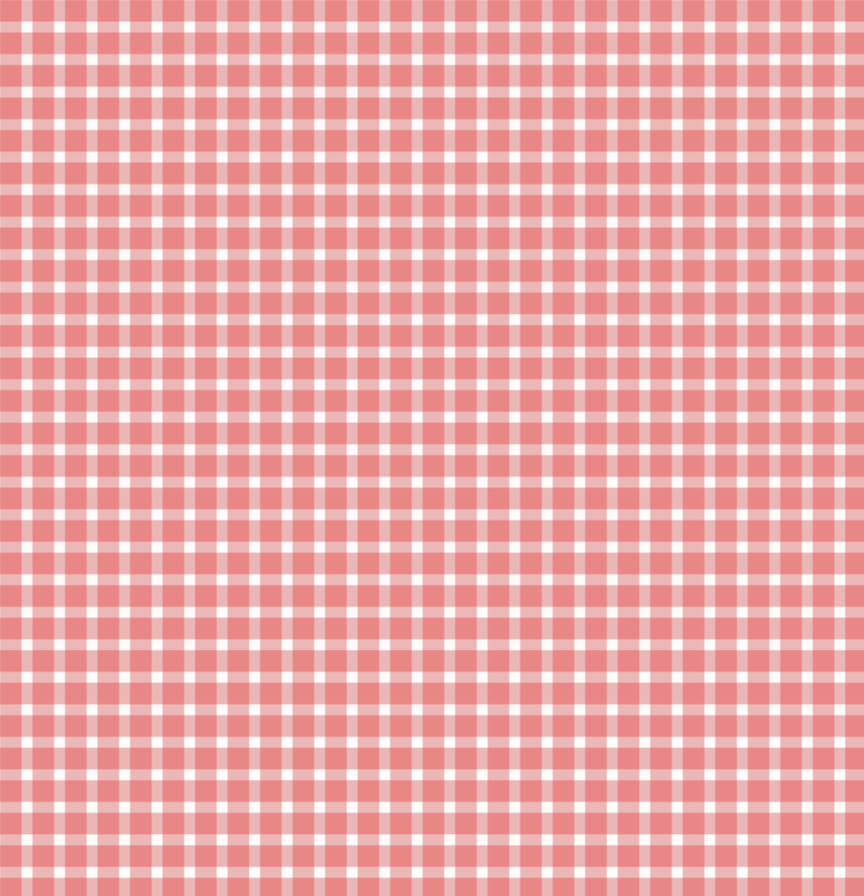
Reproduce this pattern procedurally as a WebGL 2 fragment shader.

```glsl
#version 300 es
precision highp float;

uniform vec2 u_resolution;
out vec4 fragColor;

// Layout, in repeats of the check
const float REPEATS_DOWN = 27.56;       // repeats over the canvas height
const float FIRST_STRIPE = 0.832;       // first stripe centre, from top left
const float STRIPE_WIDTH = 0.335;       // share of a repeat
const float EDGE_SOFTNESS = 0.035;      // half width of the edge blend

// Colours
const vec3 GROUND = vec3(0.914, 0.530, 0.530);
const vec3 UPRIGHT_STRIPE = vec3(0.918, 0.712, 0.712);
const vec3 LEVEL_STRIPE = vec3(0.924, 0.718, 0.718);
const vec3 CROSSING = vec3(1.000, 0.985, 0.978);

// Coverage of the upright (x) and level (y) stripes
vec2 stripeCoverage(vec2 p, float pixel) {
    vec2 fromCentre = abs(fract(p - FIRST_STRIPE + 0.5) - 0.5);
    float blend = max(EDGE_SOFTNESS, 0.7 * pixel);
    float halfWidth = 0.5 * STRIPE_WIDTH;
    return 1.0 - smoothstep(halfWidth - blend, halfWidth + blend, fromCentre);
}

void main() {
    // Square repeats, counted from the top left corner
    float pixel = REPEATS_DOWN / u_resolution.y;
    vec2 p = vec2(gl_FragCoord.x, u_resolution.y - gl_FragCoord.y) * pixel;

    // Blend ground, stripes and the pale squares where they cross
    vec2 stripe = stripeCoverage(p, pixel);
    vec3 betweenUprights = mix(GROUND, LEVEL_STRIPE, stripe.y);
    vec3 alongUprights = mix(UPRIGHT_STRIPE, CROSSING, stripe.y);
    fragColor = vec4(mix(betweenUprights, alongUprights, stripe.x), 1.0);
}
```
